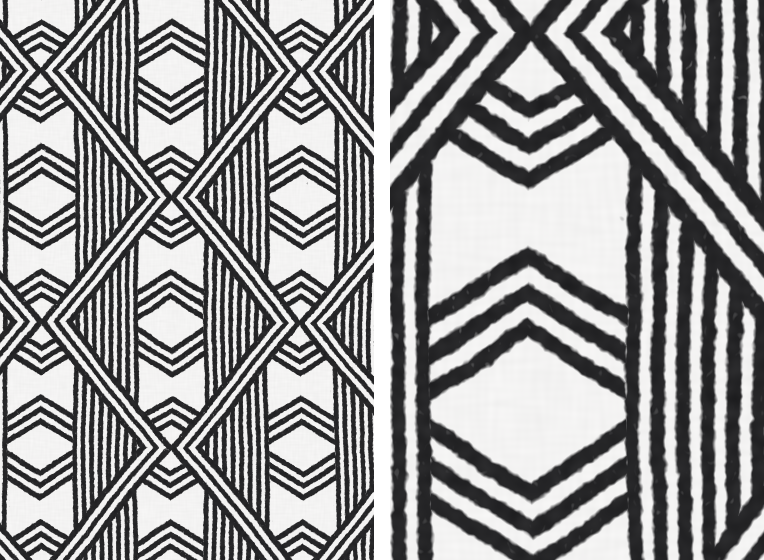
Left: the whole. Right: its middle third, enlarged.
Give the GLSL for this pattern, as a Shadertoy shader.

```glsl
#define COLUMN 0.233        // spacing of the zigzag columns
#define ROW 0.224           // spacing of the medallions, half a zigzag
#define START vec2(0.189, 0.872)
#define SWING 0.091         // sideways reach of a zigzag
#define RIB_PITCH 0.0152
#define RIB_HALF 0.0042
#define CHEVRON_PITCH 0.0211
#define CHEVRON_HALF 0.0055
#define WOBBLE 0.0055       // hand-cut drift of the lines
#define ROUGHNESS 0.0016    // raggedness of the ink edge
#define PAPER vec3(0.955, 0.953, 0.951)
#define INK vec3(0.115, 0.115, 0.122)

vec2 hashGradient(vec2 cell) {
    vec3 h = fract(vec3(cell.xyx) * vec3(0.1031, 0.1030, 0.0973));
    h += dot(h, h.yzx + 33.33);
    return fract((h.xx + h.yz) * h.zy) * 2.0 - 1.0;
}

float gradientNoise(vec2 p) {
    vec2 i = floor(p), f = fract(p);
    vec2 w = f * f * f * (f * (f * 6.0 - 15.0) + 10.0);
    vec2 e = vec2(0.0, 1.0);
    float a = dot(hashGradient(i), f);
    float b = dot(hashGradient(i + e.yx), f - e.yx);
    float c = dot(hashGradient(i + e.xy), f - e.xy);
    float d = dot(hashGradient(i + e.yy), f - e.yy);
    return mix(mix(a, b, w.x), mix(c, d, w.x), w.y);
}

// Distance to the nearest multiple of period, measured from zero
float repeatDistance(float x, float period) {
    return abs(fract(x / period + 0.5) - 0.5) * period;
}

// Eight upright ribs centred on the column
float ribs(float x) {
    float line = abs(fract(x / RIB_PITCH) - 0.5) * RIB_PITCH - RIB_HALF;
    return max(line, abs(x) - 4.0 * RIB_PITCH);
}

// Three nested chevrons above and below a white lozenge
float medallion(float x, float y) {
    float fromAxis = 0.5 * COLUMN - abs(x);
    float m = repeatDistance(y, ROW) + 0.62 * fromAxis - 0.0686;
    float nearest = CHEVRON_PITCH * clamp(round(m / CHEVRON_PITCH), -1.0, 1.0);
    float line = (abs(m - nearest) - CHEVRON_HALF) * 0.85;
    return max(line, 3.7 * RIB_PITCH - abs(x));
}

// Signed distance to ink, negative inside
float inkDistance(vec2 p) {
    p -= START;
    float column = round(p.x / COLUMN);
    float x = p.x - column * COLUMN;
    x *= 1.0 - 2.0 * mod(column, 2.0);

    // Zigzag ribbon: three black lines and two white ones
    float zigzag = SWING * (2.0 * repeatDistance(p.y, 2.0 * ROW) / ROW - 1.0);
    float across = abs(x - zigzag);
    float ribbon = min(across - 0.0052, abs(across - 0.023) - 0.0065) * 0.777;
    if (across < 0.023) return ribbon;
    return min(ribbon, min(ribs(x), medallion(x, p.y)));
}

void mainImage(out vec4 fragColor, in vec2 fragCoord) {
    vec2 p = fragCoord / iResolution.y;

    // Broad drift plus finer hand tremble
    vec2 drift = vec2(gradientNoise(p * 4.0 + 3.0), gradientNoise(p * 4.0 + 41.0));
    vec2 tremble = vec2(gradientNoise(p * 23.0 + 9.0), gradientNoise(p * 23.0 + 67.0));
    float d = inkDistance(p + WOBBLE * (1.6 * drift + 0.4 * tremble));

    // Ragged printed edge
    d += ROUGHNESS * (gradientNoise(p * 150.0) + 0.6 * gradientNoise(p * 310.0));
    float soft = max(0.75 / iResolution.y, 0.0012);
    float ink = 1.0 - smoothstep(-soft, soft, d);

    // Dry patches where the block pressed lightly
    float dryArea = smoothstep(0.0, 0.5, gradientNoise(p * 7.0 + 19.0));
    float fleck = smoothstep(0.28, 0.6, gradientNoise(p * vec2(240.0, 170.0)));
    ink *= 1.0 - fleck * (0.15 + 0.5 * dryArea);

    // Stray ink specks on the cloth
    float speck = smoothstep(0.58, 0.7, gradientNoise(p * 90.0 + 5.0));
    ink = max(ink, 0.3 * speck);

    // Woven cloth and uneven ink tone
    float weave = gradientNoise(p * vec2(260.0, 40.0)) + gradientNoise(p * vec2(40.0, 260.0));
    vec3 cloth = PAPER + 0.018 * weave;
    vec3 print = INK + 0.03 + 0.05 * gradientNoise(p * 120.0 + 7.0);
    fragColor = vec4(mix(cloth, print, ink), 1.0);
}
```
